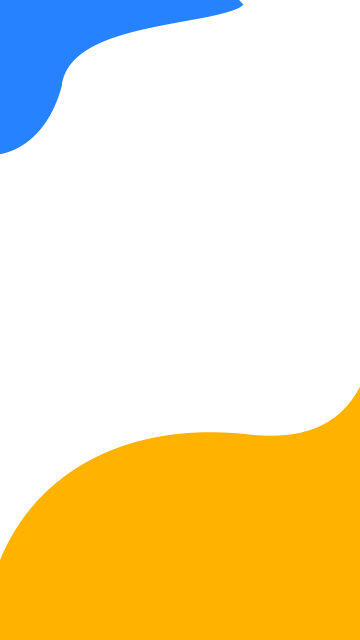
Reproduce this background procedurally as a Shadertoy shader.

```glsl
// Flat white backdrop with an orange wave below and a blue blob in the upper left corner.

vec2 bezier(vec2 a, vec2 b, vec2 c, vec2 d, float t) {
    float s = 1.0 - t;
    return s * s * s * a + 3.0 * s * t * (s * b + t * c) + t * t * t * d;
}

// Height of a left-to-right cubic curve at x, found by bisection
float curveHeight(float x, vec2 a, vec2 b, vec2 c, vec2 d) {
    float t = 0.5;
    for (float stride = 0.25; stride > 1e-6; stride *= 0.5)
        t += bezier(a, b, c, d, t).x < x ? stride : -stride;
    return bezier(a, b, c, d, t).y;
}

// Smooth coverage of the region where the field is positive
float coverage(float field) {
    float pixelStep = length(vec2(dFdx(field), dFdy(field)));
    return clamp(0.5 + field / max(pixelStep, 1e-6), 0.0, 1.0);
}

float waveHeight(float x) {
    vec2 joint = vec2(0.683, 0.3216);
    float hill = curveHeight(x, vec2(0.0, 0.125), vec2(0.111, 0.276), vec2(0.382, 0.340), joint);
    float rise = curveHeight(x, joint, vec2(0.845, 0.311), vec2(0.944, 0.336), vec2(1.0, 0.396));
    return x < joint.x ? hill : rise;
}

float blobHeight(float x) {
    vec2 waist = vec2(0.171, 0.8646), neck = vec2(0.537, 0.9694);
    float lobe = curveHeight(x, vec2(0.0, 0.759), vec2(0.081, 0.768), vec2(0.1435, 0.807), waist);
    float arch = curveHeight(x, waist, vec2(0.185, 0.9375), vec2(0.382, 0.953), neck);
    float tip = curveHeight(x, neck, vec2(0.6065, 0.976), vec2(0.6735, 0.9857), vec2(0.6748, 0.9935));
    return x < waist.x ? lobe : (x < neck.x ? arch : tip);
}

void mainImage(out vec4 fragColor, in vec2 fragCoord) {
    vec2 uv = fragCoord / iResolution.xy;
    vec3 color = vec3(1.0);

    // Orange wave
    float wave = coverage(waveHeight(uv.x) - uv.y);
    color = mix(color, vec3(1.0, 0.70, 0.0), wave);

    // Blue blob, its tip trimmed by a slanted edge
    float blob = coverage(uv.y - blobHeight(uv.x));
    float trim = coverage(0.6748 - 1.6 * (uv.y - 0.9935) - uv.x);
    color = mix(color, vec3(0.15, 0.51, 1.0), min(blob, trim));

    fragColor = vec4(color, 1.0);
}
```
